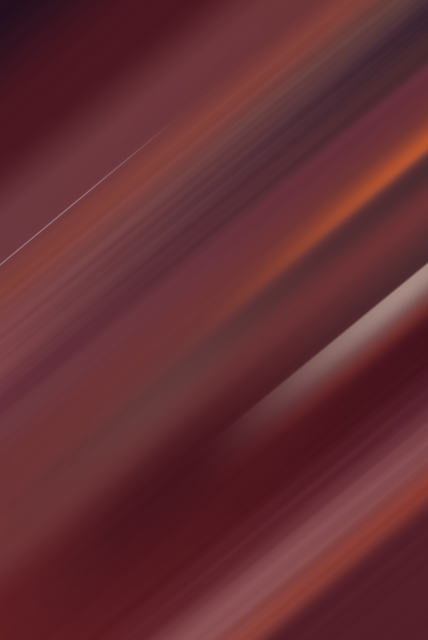
Give the GLSL for this background, as a Shadertoy shader.

```glsl
const vec2 CANVAS = vec2(1.0, 1.5);
const float SLOPE = 0.825;          // rise of the streaks per unit width
const float GRAIN = 0.045;          // strength of the fine striations
const float EMBER_POS = 1.162;
const float BEAM_POS = 1.441;
const float FILAMENT_POS = 0.621;

const vec3 NIGHT    = vec3(0.14, 0.06, 0.12);
const vec3 MAROON   = vec3(0.30, 0.09, 0.13);
const vec3 WINE     = vec3(0.27, 0.07, 0.11);
const vec3 GARNET   = vec3(0.39, 0.12, 0.14);
const vec3 ROSE     = vec3(0.43, 0.22, 0.25);
const vec3 BRICK    = vec3(0.43, 0.20, 0.21);
const vec3 CLAY     = vec3(0.51, 0.25, 0.23);
const vec3 DUSK     = vec3(0.49, 0.26, 0.28);
const vec3 UMBER    = vec3(0.38, 0.25, 0.24);
const vec3 PLUM     = vec3(0.23, 0.14, 0.19);
const vec3 MAUVE    = vec3(0.40, 0.18, 0.23);
const vec3 SMOKE    = vec3(0.30, 0.17, 0.19);
const vec3 EMBER    = vec3(0.78, 0.36, 0.18);
const vec3 PEARL    = vec3(0.67, 0.56, 0.53);
const vec3 BLUSH    = vec3(0.56, 0.34, 0.35);
const vec3 RUST     = vec3(0.55, 0.23, 0.20);
const vec3 FILAMENT = vec3(0.60, 0.50, 0.53);

vec2 gradientAt(vec2 cell) {
    float h = fract(sin(dot(cell, vec2(127.1, 311.7))) * 4375.85);
    return vec2(cos(6.2832 * h), sin(6.2832 * h));
}

float gradientNoise(vec2 p) {
    vec2 i = floor(p), f = fract(p);
    vec2 u = f * f * f * (f * (f * 6.0 - 15.0) + 10.0);
    float a = dot(gradientAt(i), f);
    float b = dot(gradientAt(i + vec2(1, 0)), f - vec2(1, 0));
    float c = dot(gradientAt(i + vec2(0, 1)), f - vec2(0, 1));
    float d = dot(gradientAt(i + vec2(1, 1)), f - vec2(1, 1));
    return mix(mix(a, b, u.x), mix(c, d, u.x), u.y);
}

// Soft spot in streak space
float spot(vec2 q, vec2 center, vec2 radius) {
    vec2 r = (q - center) / radius;
    return exp(-dot(r, r));
}

// Blend into the next band, tinted from the left side to the right
void band(inout vec3 c, vec2 q, float start, float end, vec3 left, vec3 right) {
    c = mix(c, mix(left, right, q.x), smoothstep(start, end, q.y));
}

void mainImage(out vec4 fragColor, in vec2 fragCoord) {
    vec2 p = fragCoord / iResolution.xy * CANVAS;
    float pixel = CANVAS.y / iResolution.y;

    // q.x runs along the streaks, q.y crosses them from the upper left
    vec2 q = vec2(p.x, CANVAS.y - p.y + SLOPE * p.x);

    // Upper bands
    vec3 color = NIGHT;
    band(color, q, 0.00, 0.30, MAROON, MAROON);
    band(color, q, 0.36, 0.53, ROSE, BRICK);
    band(color, q, 0.59, 0.69, CLAY, CLAY);
    band(color, q, 0.68, 0.78, DUSK, UMBER);
    band(color, q, 0.76, 0.86, DUSK, PLUM);
    band(color, q, 0.86, 0.95, MAUVE, SMOKE);
    band(color, q, 0.95, 1.00, ROSE, MAUVE);
    band(color, q, 1.00, 1.10, BRICK, BRICK);

    // Middle bands with a broad shadow
    band(color, q, 1.16, 1.22, BRICK, SMOKE);
    band(color, q, 1.22, 1.30, BRICK, BRICK);
    band(color, q, 1.30, 1.43, GARNET, SMOKE);
    color = mix(color, UMBER + 0.03, 0.45 * spot(q, vec2(0.38, 1.25), vec2(0.22, 0.09)));
    band(color, q, 1.43, 1.58, GARNET, WINE);
    color = mix(color, WINE, 0.9 * spot(q, vec2(0.40, 1.465), vec2(0.27, 0.12)));

    // Ember streak: wide above, tight below
    float fromEmber = q.y - EMBER_POS;
    float emberWidth = fromEmber < 0.0 ? 0.045 : 0.02;
    float ember = exp(-pow(fromEmber / emberWidth, 2.0));
    color = mix(color, EMBER, 0.85 * ember * smoothstep(0.38, 1.05, q.x));

    // Pale beam with a crisp upper edge and a red fringe below
    float beamFade = smoothstep(0.45, 0.97, q.x);
    float fringe = exp(-pow((q.y - 1.54) / 0.03, 2.0));
    color = mix(color, RUST, 0.55 * fringe * beamFade);
    float edge = 0.003 + pixel;
    float beam = smoothstep(-edge, edge, q.y - BEAM_POS) * (1.0 - smoothstep(1.46, 1.56, q.y));
    color = mix(color, PEARL, 0.95 * beam * beamFade);

    // Lower bands
    band(color, q, 1.66, 1.78, GARNET + 0.02, MAUVE - 0.03);
    band(color, q, 1.76, 1.87, BLUSH, DUSK + 0.03);
    band(color, q, 1.88, 1.97, CLAY + 0.03, RUST);
    band(color, q, 1.97, 2.04, MAROON + 0.02, MAROON + 0.03);

    // Fine striations, strongest in the brushed regions
    float brushed = 0.2 + spot(q, vec2(0.5, 0.82), vec2(1.2, 0.16))
                  + spot(q, vec2(0.8, 1.86), vec2(0.8, 0.17));
    float grain = gradientNoise(vec2(q.y * 32.0, q.x * 1.3))
                + 0.6 * gradientNoise(vec2(q.y * 75.0 + 9.0, q.x * 2.0));
    color += GRAIN * brushed * grain * vec3(1.0, 0.75, 0.75);

    // Thin filament
    float offset = abs(q.y - FILAMENT_POS + 0.008 * q.x);
    float filament = 1.0 - smoothstep(0.0005, 0.001 + 1.3 * pixel, offset);
    color = mix(color, FILAMENT, 0.75 * filament * (1.0 - smoothstep(0.15, 0.46, q.x)));

    fragColor = vec4(clamp(color, 0.0, 1.0), 1.0);
}
```
